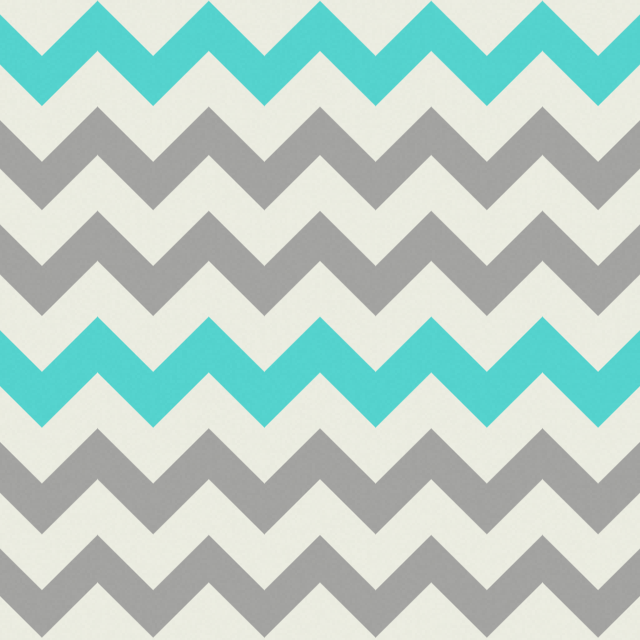
This pattern is drawn by a WebGL 2 fragment shader. Its source:

```glsl
#version 300 es
precision highp float;
// Chevron stripes: one teal then two grey zigzags, repeated twice down a cream ground.

uniform vec2 u_resolution;
out vec4 fragColor;

float hash(vec2 p) {
    return fract(sin(dot(p, vec2(127.1, 311.7))) * 43758.5453);
}

// Drop below the peak line: 0 at a peak, 1 at a valley
float zigzag(float x) {
    return 2.0 * abs(fract(x + 0.5) - 0.5);
}

void main() {
    vec2 uv = gl_FragCoord.xy / u_resolution;
    float pixel = 1.0 / min(u_resolution.x, u_resolution.y);

    // Straighten the zigzags, with a peak on the centre line
    float depth = 1.0 - uv.y - 0.0862 * zigzag((uv.x - 0.5) / 0.1738);

    // Slightly uneven stripes: centre depth and half thickness
    vec2 stripes[6] = vec2[6](
        vec2(0.0404, 0.0391), vec2(0.2044, 0.0378), vec2(0.3685, 0.0391),
        vec2(0.5384, 0.0436), vec2(0.7090, 0.0397), vec2(0.8730, 0.0371));

    vec3 color = vec3(0.92, 0.925, 0.88);
    for (int i = 0; i < 6; i++) {
        vec3 ink = i % 3 == 0 ? vec3(0.33, 0.825, 0.805) : vec3(0.638, 0.638, 0.63);
        float edge = 0.707 * (abs(depth - stripes[i].x) - stripes[i].y);
        color = mix(color, ink, 1.0 - smoothstep(-0.8 * pixel, 0.8 * pixel, edge));
    }

    // Faint paper grain
    color += 0.012 * (hash(floor(uv * 256.0)) - 0.5);
    fragColor = vec4(color, 1.0);
}
```
